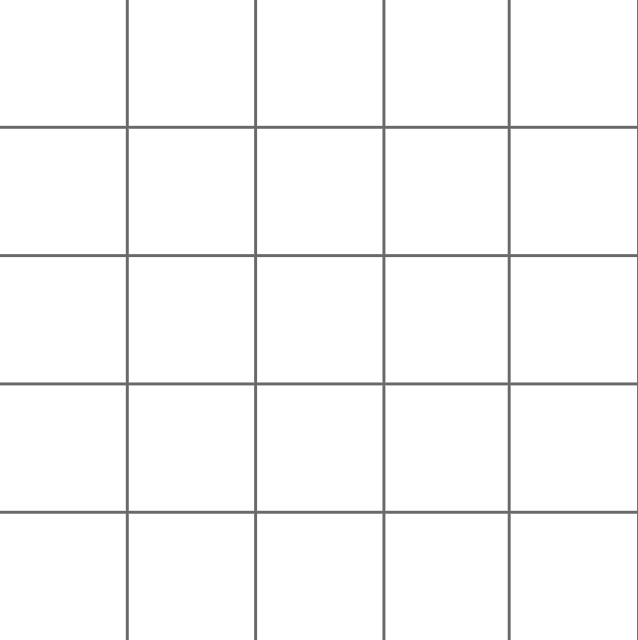
Reproduce this pattern procedurally as a Shadertoy shader.

```glsl
// Plain square grid: five columns and five rows of white cells parted by
// thin grey rules. Each rule is a distance to an evenly spaced position,
// with one slightly narrow column where the spacing slips.

const vec3 PAPER = vec3(1.0);
const vec3 RULE_GREY = vec3(0.41);

// Lengths are fractions of the canvas height.
const float SPACING = 0.2005;
const float START_OFFSET = -0.0016;
const float RULE_WIDTH = 0.0046;
const float COLUMN_SLIP = 0.0048;
const float EDGE_SLIP = 0.0032;

// Position of the rule with the given index, counted from 1.
float rulePosition(float index) {
    return index * SPACING + START_OFFSET;
}

// Leftward shift of the fourth upright and of the one on the right edge.
float columnSlip(float index) {
    return index < 3.5 ? 0.0 : (index < 4.5 ? COLUMN_SLIP : EDGE_SLIP);
}

// Smooth coverage of a rule at a distance from its centre line.
float ruleCoverage(float distanceToCentre, float width, float pixel) {
    return clamp((0.5 * width - abs(distanceToCentre)) / pixel + 0.5, 0.0, 1.0);
}

// Rules across one axis; slip scales the uneven column spacing.
float rules(float coord, int count, float slip, float pixel) {
    float coverage = 0.0;
    for (int i = 1; i <= count; i++) {
        float index = float(i);
        float centre = rulePosition(index) - slip * columnSlip(index);
        coverage = max(coverage, ruleCoverage(coord - centre, RULE_WIDTH, pixel));
    }
    return coverage;
}

void mainImage(out vec4 fragColor, in vec2 fragCoord) {
    float pixel = 1.0 / iResolution.y;
    vec2 p = fragCoord * pixel;

    // Uprights run from the left, level rules from the top.
    float uprights = rules(p.x, 5, 1.0, pixel);
    float levels = rules(1.0 - p.y, 4, 0.0, pixel);

    fragColor = vec4(mix(PAPER, RULE_GREY, max(uprights, levels)), 1.0);
}
```
